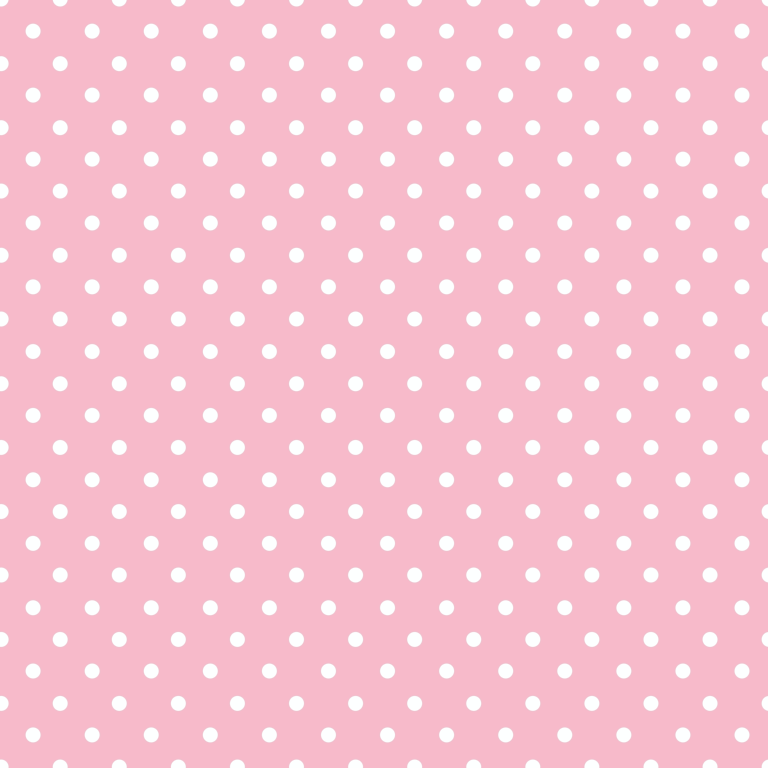
A Shadertoy shader for this pattern:

```glsl
// Values to tune, lengths in canvas widths
const vec2 REPEATS = vec2(13.0, 12.0);
const vec2 EDGE_LATTICE = vec2(0.019, 0.011);   // offsets in cells
const vec2 INNER_LATTICE = vec2(0.560, 0.511);
const float DOT_RADIUS = 0.0097;
const float RIM_WIDTH = 0.0012;
const float ROW_WOBBLE = 0.0007;
const vec3 PINK = vec3(0.968, 0.728, 0.792);
const vec3 RIM_PINK = vec3(0.935, 0.750, 0.800);
const vec3 WHITE = vec3(0.993, 1.0, 1.0);

float hash(vec2 p) {
    return fract(sin(dot(p, vec2(127.1, 311.7))) * 43758.5453);
}

// Distance to the nearest dot centre of one lattice; rows wrap vertically
float latticeDistance(vec2 uv, vec2 offset, float seed) {
    vec2 cell = uv * REPEATS - offset;
    vec2 id = floor(cell + 0.5);
    vec2 local = (cell - id) / REPEATS;
    float row = mod(id.y, REPEATS.y);
    local.y += ROW_WOBBLE * (2.0 * hash(vec2(row, seed)) - 1.0);
    return length(local);
}

// Antialiased disc coverage
float disc(float dist, float radius, float pixel) {
    return 1.0 - smoothstep(-0.75 * pixel, 0.75 * pixel, dist - radius);
}

void mainImage(out vec4 fragColor, in vec2 fragCoord) {
    vec2 uv = fragCoord / iResolution.xy;
    float pixel = 1.0 / min(iResolution.x, iResolution.y);

    // Two interleaved lattices form the staggered dots
    float dist = min(latticeDistance(uv, EDGE_LATTICE, 1.0),
                     latticeDistance(uv, INNER_LATTICE, 2.0));

    // Faint rim, then the white dot
    vec3 color = mix(PINK, RIM_PINK, disc(dist, DOT_RADIUS + RIM_WIDTH, pixel));
    color = mix(color, WHITE, disc(dist, DOT_RADIUS, pixel));
    fragColor = vec4(color, 1.0);
}
```
